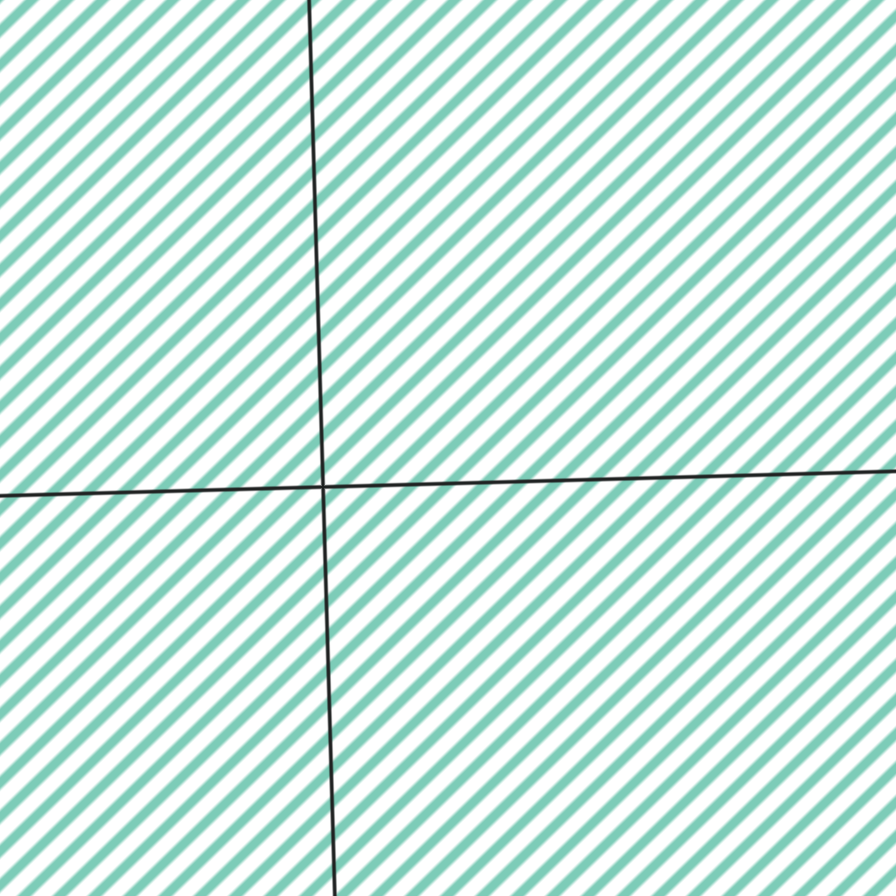
This pattern is drawn by a WebGL 1 fragment shader. Its source:

```glsl
precision highp float;
// Soft diagonal mint stripes on white, crossed by two thin, slightly tilted
// dark rules. Stripes are a repeating ramp; rules are distances to lines.

uniform vec2 u_resolution;

const vec3 PAPER = vec3(1.0);
const vec3 MINT = vec3(0.49, 0.80, 0.72);
const vec3 INK = vec3(0.12, 0.13, 0.13);

// Repeats across and down the canvas; their ratio sets the stripe angle.
const vec2 STRIPE_COUNT = vec2(25.43, 26.21);
const float STRIPE_PHASE = 0.31;
const float STRIPE_WIDTH = 0.40;
const float STRIPE_BLUR = 0.09;
const float RULE_WIDTH = 0.0041;

// Coverage of a band, with an edge ramp reaching "soft" to either side.
float band(float dist, float width, float soft) {
  return 1.0 - smoothstep(0.5 * width - soft, 0.5 * width + soft, dist);
}

// Diagonal stripes: distance to the nearest centre, in stripe periods.
float stripes(vec2 p, vec2 count, float phase, float width, float soft) {
  float across = p.x * count.x - p.y * count.y + phase;
  float dist = abs(fract(across + 0.5) - 0.5);
  return band(dist, width, soft);
}

// Distance from p to the infinite line through a and b.
float lineDistance(vec2 p, vec2 a, vec2 b) {
  vec2 dir = normalize(b - a);
  return abs(dot(p - a, vec2(-dir.y, dir.x)));
}

void main() {
  vec2 p = gl_FragCoord.xy / u_resolution;
  float pixel = 1.0 / min(u_resolution.x, u_resolution.y);

  // Stripe edges stay soft, and never sharper than a pixel.
  float blur = max(STRIPE_BLUR, 0.7 * pixel * length(STRIPE_COUNT));
  float mint = stripes(p, STRIPE_COUNT, STRIPE_PHASE, STRIPE_WIDTH, blur);
  vec3 color = mix(PAPER, MINT, mint);

  // Tilted cross of two rules over the stripes.
  float ruleDist = min(
    lineDistance(p, vec2(0.0, 0.4466), vec2(1.0, 0.4740)),
    lineDistance(p, vec2(0.3737, 0.0), vec2(0.3450, 1.0)));
  float ink = band(ruleDist, RULE_WIDTH, max(0.0014, 0.7 * pixel));
  color = mix(color, INK, ink);

  gl_FragColor = vec4(color, 1.0);
}
```
